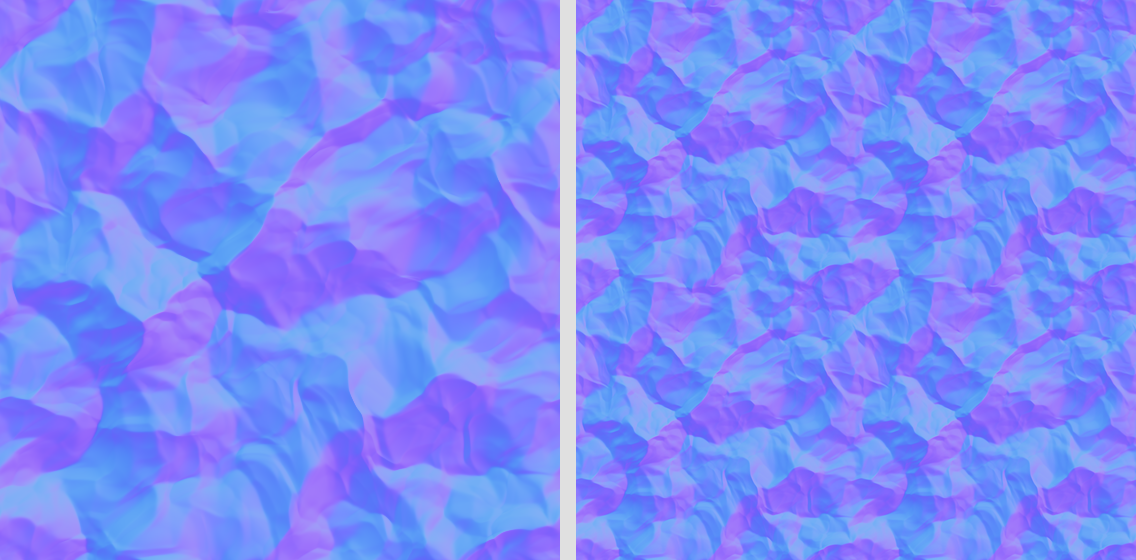
Left: one tile. Right: repeated 2 by 2.
Write a WebGL 2 fragment shader that draws this texture map.

```glsl
#version 300 es
precision highp float;

uniform vec2 u_resolution;
out vec4 fragColor;

const float TAU = 6.28319;
const mat2 EVEN = mat2(1.0, 0.0, 0.0, 1.0);
// Whole-number shear: stretches cells along the rising diagonal, still tiles
const mat2 STREAKED = mat2(1.0, 1.0, 0.0, -2.0);

vec2 hash2(vec2 cell, float seed) {
    vec2 k = vec2(dot(cell, vec2(127.1, 311.7)), dot(cell, vec2(269.5, 183.3)));
    return fract(sin(k + seed * 17.3) * 43758.5);
}

// Wrapping cellular bowls: softened minimum of squared distance.
// Higher crispness gives sharper ridges; the slope is independent of count.
float bowls(vec2 p, float count, float crispness, float seed) {
    vec2 q = p * count;
    vec2 base = floor(q);
    float sum = 0.0;
    for (int y = -1; y <= 1; y++) {
        for (int x = -1; x <= 1; x++) {
            vec2 cell = base + vec2(x, y);
            vec2 wrapped = floor(mod(cell + 0.5, count));
            vec2 d = cell + hash2(wrapped, seed) - q;
            sum += exp(-crispness * dot(d, d));
        }
    }
    return -log(sum) / (crispness * count);
}

// Layered sines with whole frequencies curve the domain and keep the wrap
vec2 bend(vec2 p, float strength) {
    float freq = 1.0;
    for (int i = 0; i < 3; i++) {
        vec2 phase = freq * vec2(p.x + p.y, p.x - p.y);
        p += strength / freq * sin(TAU * phase + vec2(1.3, 4.1) * freq);
        freq = freq * 2.0 + 1.0;
    }
    return p;
}

// Small cells push the domain about, so that long ridges turn ragged
vec2 roughen(vec2 p, float count, float strength) {
    return p + strength * vec2(bowls(p, count, 14.0, 6.0), bowls(p, count, 14.0, 7.0));
}

// Bowls minus equal bowls leave tilted facets; finer pairs add grain and streaks
float relief(vec2 p) {
    vec2 q = roughen(roughen(bend(p, 0.02), 10.0, 0.45), 23.0, 0.28);
    float h = 0.37 * bowls(EVEN * q, 4.0, 40.0, 1.0) - 0.30 * bowls(EVEN * q, 5.0, 30.0, 2.0);
    h += 0.165 * (bowls(EVEN * q, 9.0, 26.0, 3.0) - bowls(EVEN * q, 9.0, 18.0, 4.0));
    h += 0.042 * bowls(STREAKED * q, 7.0, 14.0, 5.0);
    h -= 0.020 * bowls(STREAKED * q, 16.0, 10.0, 8.0);
    h += 0.040 * bowls(EVEN * q, 22.0, 10.0, 9.0);
    return h;
}

vec2 slope(vec2 p, float reach) {
    float h = relief(p);
    return vec2(relief(p + vec2(reach, 0.0)) - h,
                relief(p + vec2(0.0, reach)) - h) / reach;
}

// Steep slopes level off towards a limit
vec2 limitSlope(vec2 gradient, float limit) {
    return gradient * limit * inversesqrt(limit * limit + dot(gradient, gradient));
}

// Packs a surface direction into colour
vec3 normalColour(vec2 gradient, vec2 lean) {
    vec3 normal = normalize(vec3(lean - gradient, 1.0));
    return 0.5 + 0.5 * normal;
}

void main() {
    vec2 uv = gl_FragCoord.xy / u_resolution;
    vec2 gradient = limitSlope(slope(uv, 0.0018), 0.35);
    vec2 lean = vec2(-0.045, 0.072);
    fragColor = vec4(normalColour(gradient, lean), 1.0);
}
```
